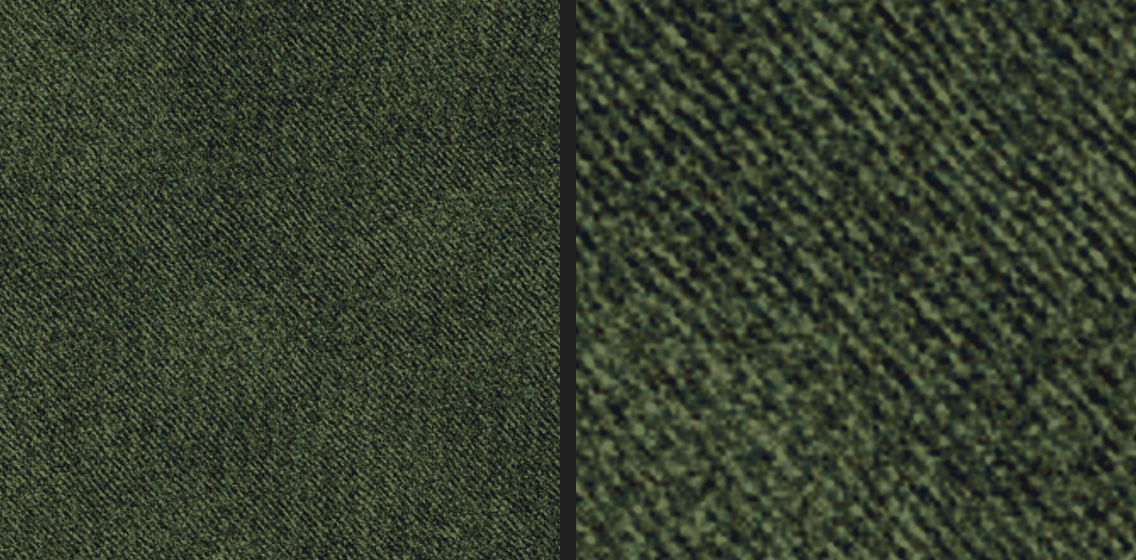
Left, the full canvas; right, a detail of the centre.
Reproduce this texture procedurally as a Shadertoy shader.

```glsl
const float TAU = 6.2831853;
const float RIB_ANGLE = -0.83;      // direction of the ribs, radians
const float RIB_COUNT = 88.0;       // ribs per canvas height, across
const float STITCH_COUNT = 92.0;    // stitches per canvas height, along
const float RIB_DEPTH = 0.21;
const float STITCH_DEPTH = 0.12;
const float WARP = 0.9;             // rib wander, in rib widths
const vec2 FIBRE_SCALE = vec2(170.0, 270.0);
const float FIBRE_DEPTH = 0.72;
const float SPECK_SCALE = 330.0;
const float SPECK_DEPTH = 0.62;
const float PATCH_DEPTH = 0.16;
const float TINT_DEPTH = 0.05;
const vec3 GAP_COLOR = vec3(0.075, 0.083, 0.108);
const vec3 CLOTH_COLOR = vec3(0.205, 0.242, 0.164);
const vec3 THREAD_COLOR = vec3(0.395, 0.445, 0.305);

float hash(vec2 p) {
    return fract(sin(dot(p, vec2(12.9898, 78.233))) * 43758.5453);
}

float valueNoise(vec2 p) {
    vec2 cell = floor(p);
    vec2 f = fract(p);
    f = f * f * (3.0 - 2.0 * f);
    float low = mix(hash(cell), hash(cell + vec2(1, 0)), f.x);
    float high = mix(hash(cell + vec2(0, 1)), hash(cell + vec2(1, 1)), f.x);
    return mix(low, high, f.y);
}

// Noise centred on zero
float signedNoise(vec2 p) {
    return valueNoise(p) - 0.5;
}

// Three-colour ramp from the gaps up to the lit threads
vec3 clothRamp(float tone) {
    vec3 shade = mix(GAP_COLOR, CLOTH_COLOR, clamp(tone * 2.0, 0.0, 1.0));
    return mix(shade, THREAD_COLOR, clamp(tone * 2.0 - 1.0, 0.0, 1.2));
}

void mainImage(out vec4 fragColor, in vec2 fragCoord) {
    vec2 p = fragCoord / iResolution.y;

    // Weave axes: x along the ribs, y across them
    vec2 along = vec2(cos(RIB_ANGLE), sin(RIB_ANGLE));
    vec2 weave = vec2(dot(p, along), dot(p, vec2(-along.y, along.x)));

    // Diagonal ribs, gently bent and uneven in strength
    float wander = WARP * (signedNoise(p * 8.0) + 0.5 * signedNoise(p * 31.0 + 7.3));
    float ribPhase = weave.y * RIB_COUNT + wander;
    float ribStrength = 0.6 + 0.8 * valueNoise(p * 13.0 + 41.0);
    float rib = cos(TAU * ribPhase) * ribStrength;

    // Staggered stitches breaking each rib
    float stagger = 0.37 * floor(ribPhase + 0.5) + 1.4 * signedNoise(p * 24.0 + 19.0);
    float stitch = cos(TAU * (weave.x * STITCH_COUNT + stagger));
    stitch *= 0.5 + 0.5 * cos(TAU * ribPhase);

    // Fibres drawn out along the ribs, fine specks and broad patches
    float fibre = signedNoise(weave * FIBRE_SCALE + 53.0);
    float speck = signedNoise(p * SPECK_SCALE + 11.0);
    float patches = signedNoise(p * 5.0 + 3.0) + 0.7 * signedNoise(p * 17.0 + 29.0);

    float tone = 0.5 + RIB_DEPTH * rib + STITCH_DEPTH * stitch
        + FIBRE_DEPTH * fibre + SPECK_DEPTH * speck + PATCH_DEPTH * patches;

    // Slight drift between warm and cool yarn
    float tint = TINT_DEPTH * signedNoise(p * 210.0 + 87.0);
    vec3 color = clothRamp(tone) + tint * vec3(0.8, -0.2, -0.7);
    fragColor = vec4(clamp(color, 0.0, 1.0), 1.0);
}
```
